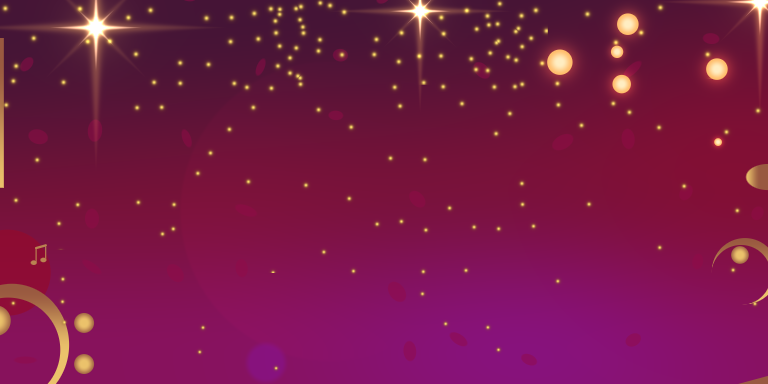
Reproduce this background procedurally as a Shadertoy shader.

```glsl
// Festive plum backdrop with falling gold dust, star flares, glowing orbs and gilded curls.

// Palette
const vec3 NIGHT = vec3(0.27, 0.08, 0.21);
const vec3 WINE = vec3(0.47, 0.07, 0.22);
const vec3 PLUM = vec3(0.53, 0.07, 0.36);
const vec3 VIOLET = vec3(0.53, 0.07, 0.58);
const vec3 CRIMSON = vec3(0.58, 0.04, 0.17);
const vec3 PETAL = vec3(0.57, 0.04, 0.28);
const vec3 BRONZE = vec3(0.60, 0.35, 0.25);
const vec3 GOLD = vec3(0.92, 0.76, 0.42);
const vec3 DUST = vec3(1.0, 0.88, 0.42);
const vec3 CREAM = vec3(1.0, 0.93, 0.76);

// Sizes, in canvas heights
const float DUST_CELL = 0.0625;
const float PETAL_CELL = 0.19;
const int CLUSTER_COUNT = 32;

// Star flares: centre, size
const vec3 STARS[3] = vec3[3](vec3(0.25, 0.928, 1.0), vec3(1.094, 0.971, 0.72), vec3(1.979, 0.995, 0.8));
// Orbs: centre, radius
const vec3 ORBS[6] = vec3[6](vec3(1.458, 0.838, 0.033), vec3(1.635, 0.937, 0.028), vec3(1.607, 0.865, 0.016),
    vec3(1.619, 0.781, 0.024), vec3(1.867, 0.820, 0.028), vec3(1.870, 0.630, 0.010));

float hash(vec2 p) { return fract(sin(dot(p, vec2(127.1, 311.7))) * 43758.5453); }
vec2 hash2(vec2 p) { return vec2(hash(p), hash(p + 17.3)); }
mat2 rotation(float a) { return mat2(cos(a), sin(a), -sin(a), cos(a)); }

// Coverage of a signed distance, one pixel soft
float fill(float d) { return clamp(0.5 - d * iResolution.y, 0.0, 1.0); }
float ellipse(vec2 p, vec2 r) { return (length(p / r) - 1.0) * min(r.x, r.y); }
float segment(vec2 p, vec2 a, vec2 b) {
    vec2 v = b - a;
    return length(p - a - v * clamp(dot(p - a, v) / dot(v, v), 0.0, 1.0));
}

vec3 backdrop(vec2 p) {
    vec3 c = mix(PLUM, WINE, smoothstep(0.08, 0.52, p.y));
    c = mix(c, NIGHT, smoothstep(0.45, 0.98, p.y + 0.09 * (0.8 - p.x)));
    float pool = exp(-dot((p - vec2(1.4, 0.08)) / vec2(0.55, 0.26), (p - vec2(1.4, 0.08)) / vec2(0.55, 0.26)));
    c = mix(c, VIOLET, 0.6 * pool);
    c = mix(c, CRIMSON, 0.35 * exp(-6.0 * dot(p - vec2(1.9, 0.58), p - vec2(1.9, 0.58))));
    // Faint discs
    float disc = 1.0 - smoothstep(0.385, 0.395, length(p - vec2(0.86, 0.45)));
    c += 0.025 * disc * vec3(1.0, 0.0, 0.3) * (1.0 - smoothstep(0.5, 1.1, p.x));
    c = mix(c, VIOLET, 0.55 * (1.0 - smoothstep(0.04, 0.06, length(p - vec2(0.693, 0.055)))));
    return mix(c, CRIMSON, 0.7 * fill(length(p - vec2(0.02, 0.29)) - 0.112));
}

// One tilted petal in some grid cells
float petals(vec2 p) {
    vec2 id = floor(p / PETAL_CELL);
    vec2 q = p - (id + 0.25 + 0.5 * hash2(id + 3.0)) * PETAL_CELL;
    vec2 r = vec2(0.018 + 0.012 * hash(id + 5.0), 0.009 + 0.011 * hash(id + 8.0));
    return step(hash(id + 9.0), 0.55) * fill(ellipse(rotation(6.28 * hash(id)) * q, r));
}

// Bright core in x, soft halo in y
vec2 speck(vec2 d, float r) {
    float k = dot(d, d) / (r * r);
    return vec2(exp(-1.5 * k), exp(-0.45 * k));
}

vec2 goldDust(vec2 p) {
    vec2 id = floor(p / DUST_CELL);
    float density = mix(0.06, 0.27, smoothstep(0.15, 0.45, p.y)) + 0.4 * smoothstep(0.65, 0.9, p.y);
    density *= 1.0 - 0.4 * smoothstep(1.4, 1.6, p.x);
    vec2 centre = (id + 0.22 + 0.56 * hash2(id + 31.0)) * DUST_CELL;
    vec2 glow = step(hash(id + 2.0), density) * speck(p - centre, mix(0.004, 0.0065, p.y));
    // Two thick streams at the top
    for (int i = 0; i < CLUSTER_COUNT; i++) {
        vec2 h = hash2(vec2(float(i), 7.0));
        float x = i % 2 == 0 ? 0.76 : 1.31;
        vec2 at = vec2(x + 0.15 * (h.x - 0.5), 0.75 + 0.25 * h.y);
        glow = max(glow, speck(p - at, 0.006));
    }
    return glow;
}

float ray(vec2 d, float len, float width) {
    float taper = max(0.0, 1.0 - abs(d.x) / len);
    float y = d.y / (width * taper + 0.0005);
    return taper * exp(-y * y);
}

vec3 starFlare(vec2 d) {
    vec2 g = rotation(0.7854) * d;
    float spikes = ray(d, 0.12, 0.006) + ray(d.yx, 0.12, 0.006) + 0.6 * (ray(g, 0.07, 0.004) + ray(g.yx, 0.07, 0.004));
    float glare = ray(d, 0.34, 0.016) + ray(d.yx, 0.38, 0.018) + 0.5 * (ray(g, 0.19, 0.01) + ray(g.yx, 0.19, 0.01));
    return CREAM * (spikes + 1.2 * exp(-dot(d, d) / 0.0003)) + vec3(0.3, 0.26, 0.08) * (glare + exp(-length(d) / 0.04));
}

vec3 gildedBall(vec3 c, vec2 d, float r) {
    return mix(c, mix(GOLD, BRONZE, smoothstep(0.3, 1.2, length(d) / r)), fill(length(d) - r));
}

// Curls, bars and the small note pair
vec3 ornaments(vec3 c, vec2 p) {
    float leftCurl = max(ellipse(p - vec2(0.031, 0.102), vec2(0.149, 0.159)), -ellipse(p - vec2(0.021, 0.089), vec2(0.136)));
    c = mix(c, mix(GOLD, BRONZE, smoothstep(0.08, 0.25, p.y)), fill(leftCurl));
    float rightCurl = max(length(p - vec2(1.940, 0.294)) - 0.086, 0.078 - length(p - vec2(1.930, 0.284)));
    c = mix(c, mix(GOLD, BRONZE, smoothstep(0.24, 0.38, p.y)), fill(rightCurl));
    float scroll = ellipse(p - vec2(2.0, 0.539), vec2(0.057, 0.034));
    c = mix(c, mix(GOLD, BRONZE, smoothstep(1.94, 1.98, p.x)), fill(scroll));
    float bar = max(p.x - 0.010, abs(p.y - 0.706) - 0.195);
    c = mix(c, mix(GOLD, BRONZE, smoothstep(0.5, 0.85, p.y)), fill(bar));
    c = mix(c, BRONZE, fill(p.y - 0.27 * (p.x - 1.922)));
    float note = segment(p, vec2(0.094, 0.354), vec2(0.119, 0.361)) - 0.003;
    for (float i = 0.0; i < 2.0; i++) {
        vec2 q = p - i * vec2(0.025, 0.007);
        note = min(note, min(ellipse(q - vec2(0.088, 0.316), vec2(0.008, 0.006)),
            segment(q, vec2(0.094, 0.316), vec2(0.094, 0.354)) - 0.0015));
    }
    c = mix(c, mix(BRONZE, GOLD, 0.4), fill(note));
    c = gildedBall(c, p - vec2(-0.012, 0.165), 0.040);
    c = gildedBall(c, p - vec2(1.927, 0.336), 0.023);
    c = gildedBall(c, p - vec2(0.219, 0.159), 0.026);
    return gildedBall(c, p - vec2(0.219, 0.052), 0.026);
}

void mainImage(out vec4 fragColor, in vec2 fragCoord) {
    vec2 p = fragCoord / iResolution.xy * vec2(2.0, 1.0);
    vec3 c = mix(backdrop(p), PETAL, 0.5 * petals(p));
    c = ornaments(c, p);
    vec2 dust = goldDust(p);
    c = mix(c, vec3(0.55, 0.38, 0.16), 0.55 * dust.y);
    c = mix(c, DUST, dust.x);
    for (int i = 0; i < 6; i++) {
        float k = length(p - ORBS[i].xy) / ORBS[i].z;
        c += vec3(0.45, 0.22, 0.08) * exp(-0.7 * k * k);
        vec3 body = mix(CREAM, vec3(1.0, 0.74, 0.42), smoothstep(0.2, 1.0, k));
        c = mix(c, body, fill((k - 1.0) * ORBS[i].z));
    }
    for (int i = 0; i < 3; i++) c += starFlare((p - STARS[i].xy) / STARS[i].z);
    fragColor = vec4(clamp(c, 0.0, 1.0), 1.0);
}
```
